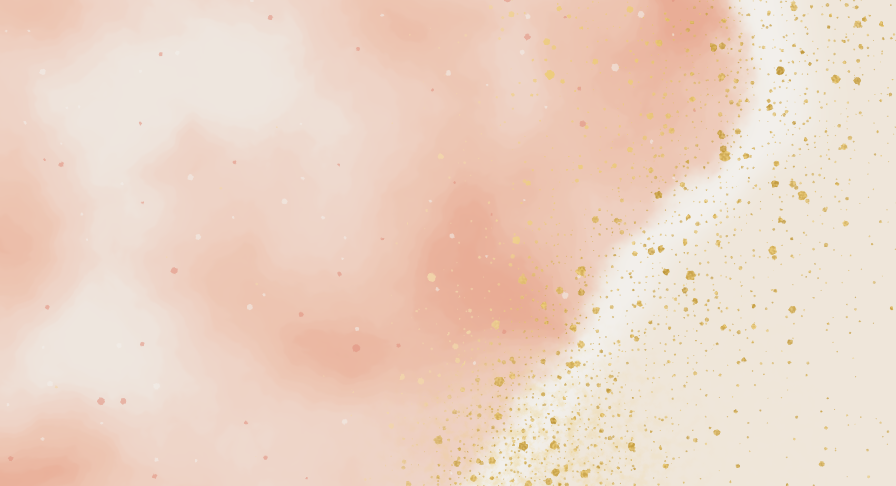
A WebGL 1 fragment shader for this background:

```glsl
precision highp float;
// Watercolour background: blush and salmon washes meet cream paper along a
// pale diagonal shore, with gold flecks and dust scattered around it.
// Warped gradient noise shapes the washes; jittered cells place the flecks.

uniform vec2 u_resolution;

const vec3 PALE    = vec3(0.935, 0.900, 0.870);
const vec3 BLUSH   = vec3(0.935, 0.830, 0.780);
const vec3 PEACH   = vec3(0.930, 0.775, 0.700);
const vec3 SALMON  = vec3(0.912, 0.675, 0.585);
const vec3 CREAM   = vec3(0.937, 0.902, 0.853);
const vec3 FOAM    = vec3(0.948, 0.938, 0.922);
const vec3 GOLD    = vec3(0.720, 0.550, 0.160);
const vec3 GILT    = vec3(0.930, 0.800, 0.460);
const vec3 CHAMPAGNE = vec3(0.950, 0.840, 0.670);
const vec3 ROSE    = vec3(0.880, 0.560, 0.490);
const float BASE_PIGMENT = 0.36;
const float WARP = 0.13;         // distortion of the washes
const float MOTTLE = 0.34;       // noise added to the pigment
const float TONE_STEPS = 13.0;   // layered paint edges

vec2 hash2(vec2 p) {
  p = vec2(dot(p, vec2(127.1, 311.7)), dot(p, vec2(269.5, 183.3)));
  return fract(sin(p) * 43758.5);
}

float gradientDot(vec2 cell, vec2 corner, vec2 f) {
  return dot(hash2(cell + corner) * 2.0 - 1.0, f - corner);
}

float noise(vec2 p) {
  vec2 i = floor(p), f = fract(p);
  vec2 u = f * f * f * (f * (f * 6.0 - 15.0) + 10.0);
  vec2 e = vec2(1.0, 0.0);
  return mix(mix(gradientDot(i, e.yy, f), gradientDot(i, e.xy, f), u.x),
             mix(gradientDot(i, e.yx, f), gradientDot(i, e.xx, f), u.x), u.y);
}

float fbm(vec2 p) {
  float sum = 0.0, amp = 0.6;
  for (int i = 0; i < 5; i++) {
    sum += amp * noise(p);
    p = mat2(1.6, 1.2, -1.2, 1.6) * p + 7.3;
    amp *= 0.52;
  }
  return sum;
}

// Soft elliptical bloom of paint.
float bloom(vec2 p, vec2 centre, vec2 radius) {
  vec2 d = (p - centre) / radius;
  return exp(-dot(d, d));
}

// Amount of pigment; negative blooms lift it back to pale paper.
float pigment(vec2 p) {
  float t = BASE_PIGMENT;
  t += 0.45 * bloom(p, vec2(1.36, 0.90), vec2(0.22, 0.22));
  t += 0.25 * bloom(p, vec2(1.43, 0.97), vec2(0.07, 0.12));
  t += 0.15 * bloom(p, vec2(1.32, 0.68), vec2(0.15, 0.15));
  t += 0.48 * bloom(p, vec2(0.99, 0.62), vec2(0.14, 0.20));
  t += 0.48 * bloom(p, vec2(1.06, 0.38), vec2(0.17, 0.17));
  t += 0.24 * bloom(p, vec2(0.84, 0.33), vec2(0.14, 0.20));
  t += 0.42 * bloom(p, vec2(0.67, 0.27), vec2(0.15, 0.11));
  t += 0.28 * bloom(p, vec2(0.50, 0.43), vec2(0.18, 0.10));
  t += 0.35 * bloom(p, vec2(0.83, 0.92), vec2(0.20, 0.13));
  t += 0.55 * bloom(p, vec2(0.03, 0.02), vec2(0.20, 0.12));
  t += 0.40 * bloom(p, vec2(0.00, 0.50), vec2(0.12, 0.20));
  t += 0.35 * bloom(p, vec2(0.05, 0.97), vec2(0.15, 0.08));
  t += 0.25 * bloom(p, vec2(0.37, 0.68), vec2(0.06, 0.09));
  t -= 0.40 * bloom(p, vec2(0.46, 0.86), vec2(0.25, 0.17));
  t -= 0.30 * bloom(p, vec2(0.26, 0.50), vec2(0.12, 0.25));
  t -= 0.35 * bloom(p, vec2(0.15, 0.25), vec2(0.25, 0.10));
  t -= 0.20 * bloom(p, vec2(0.17, 0.80), vec2(0.20, 0.14));
  t -= 0.12 * bloom(p, vec2(0.70, 0.62), vec2(0.14, 0.14));
  t -= 0.18 * bloom(p, vec2(1.05, 0.86), vec2(0.06, 0.20));
  return t;
}

// Horizontal position of the edge between paint and bare paper.
float shore(float y) {
  float bend = (y - 0.5) / 0.14;
  return 0.92 + 0.60 * smoothstep(-0.1, 0.82, y)
       - 0.03 * smoothstep(0.8, 1.0, y) - 0.09 * exp(-bend * bend);
}

// One ragged fleck per cell: x is coverage, y a random tone.
vec2 fleck(vec2 p, float cell, float seed, float density) {
  vec2 g = p / cell, id = floor(g);
  vec2 place = hash2(id + seed), trait = hash2(id + seed + 41.7);
  float radius = mix(0.06, 0.21, trait.x * trait.x);
  float d = length(fract(g) - mix(vec2(0.27), vec2(0.73), place));
  d += 0.07 * noise(g * 9.0 + seed);
  float soft = 0.7 / (u_resolution.y * cell);
  float shape = 1.0 - smoothstep(radius - soft, radius + soft, d);
  return vec2(shape * step(trait.y, density), fract(place.x * 7.0 + trait.x));
}

void main() {
  vec2 p = gl_FragCoord.xy / u_resolution.y;
  vec2 q = p + WARP * vec2(fbm(p * 3.2), fbm(p * 3.2 + 19.0));

  // Paint washes with faint layered edges.
  float t = pigment(q) + MOTTLE * fbm(q * 4.5 + 5.0);
  float s = t * TONE_STEPS;
  t = mix(t, (floor(s) + smoothstep(0.3, 0.7, fract(s))) / TONE_STEPS, 0.6);
  vec3 col = mix(PALE, BLUSH, smoothstep(0.0, 0.36, t));
  col = mix(col, PEACH, smoothstep(0.34, 0.66, t));
  col = mix(col, SALMON, smoothstep(0.62, 1.05, t));

  // Bare paper with a white band along the shore.
  float d = mix(p.x, q.x, 0.6) - shore(mix(p.y, q.y, 0.6));
  float band = (d - 0.08) / 0.075;
  vec3 paper = mix(CREAM, FOAM, exp(-band * band));
  col = mix(col, paper, smoothstep(-0.03, 0.05, d + 0.06 * fbm(p * 14.0)));

  // Gold haze and dust gathered at the foot of the shore.
  float drift = bloom(p, vec2(1.10, 0.06), vec2(0.22, 0.19));
  float grain = smoothstep(-0.15, 0.35, fbm(p * 42.0));
  col = mix(col, GILT, 0.45 * drift * grain);

  // Flecks thin out away from the shore, paler over paint.
  float away = (p.x - shore(p.y) - 0.06) / 0.30;
  float spread = exp(-away * away);
  vec3 overPaint = mix(CHAMPAGNE, GILT, smoothstep(0.95, 1.15, p.x));
  for (int i = 0; i < 4; i++) {
    float k = float(i);
    float cell = 0.058 * pow(0.62, k);
    float density = (0.06 + 0.34 * spread) * smoothstep(0.75, 1.05, p.x)
                  + 0.35 * drift;
    vec2 f = fleck(p + 0.37 * k, cell, 13.0 * k, density);
    float glint = smoothstep(-0.3, 0.4, noise(p * 190.0));
    vec3 metal = mix(GOLD, GILT, clamp(0.55 * f.y + 0.55 * glint, 0.0, 1.0));
    metal = mix(overPaint, metal, smoothstep(-0.22, 0.02, p.x - shore(p.y)));
    col = mix(col, metal, f.x * mix(0.9, 0.6, k / 3.0));
  }

  // Sparse rose and white spatter on the washes.
  float painted = 1.0 - smoothstep(-0.1, 0.05, d);
  vec2 spatter = fleck(p, 0.038, 77.0, 0.11 * painted);
  col = mix(col, mix(ROSE, FOAM, step(0.45, spatter.y)), 0.55 * spatter.x);

  gl_FragColor = vec4(col, 1.0);
}
```
